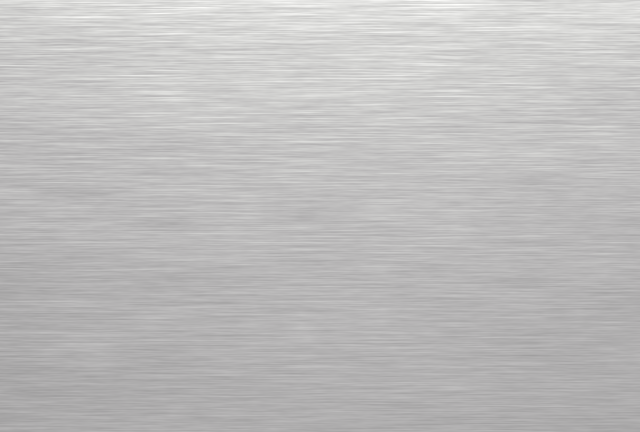
This texture is drawn by a WebGL 1 fragment shader. Its source:

```glsl
precision highp float;
// Brushed steel sheet: fine horizontal hairlines under a soft light from above.

uniform vec2 u_resolution;

// Sheet lighting, from the bottom edge to the top edge
const float BASE_LIGHT = 0.676;
const float LINEAR_RISE = 0.087;
const float TOP_GLOW = 0.100;
const float SIDE_SHADE = 0.036;
const float GLOW_CENTER = 0.57;

// Streak cells per canvas height: x along the brushing, y across it
const vec2 HAIR_FREQ = vec2(5.9, 287.0);
const vec2 SHORT_FREQ = vec2(17.0, 251.0);
const vec2 GRAIN_FREQ = vec2(47.0, 269.0);
const vec2 STREAK_FREQ = vec2(3.7, 163.0);
const vec2 BAND_FREQ = vec2(2.9, 61.0);
const vec2 CLOUD_FREQ = vec2(1.4, 9.0);

// Share of each streak width
const float HAIR_SHARE = 1.0;
const float SHORT_SHARE = 0.70;
const float GRAIN_SHARE = 0.28;
const float STREAK_SHARE = 0.65;
const float BAND_SHARE = 0.36;
const float CLOUD_SHARE = 0.28;

// Streak strength
const float CONTRAST_LOW = 0.050;
const float CONTRAST_HIGH = 0.088;
const float GLINT = 0.08;

// Tint of the shaded and the lit metal
const vec3 SHADE_TINT = vec3(1.004, 0.997, 0.999);
const vec3 LIGHT_TINT = vec3(1.002, 1.002, 0.994);

const float TAU = 6.2831853;

float hash(vec2 p) {
  vec3 q = fract(vec3(p.xyx) * vec3(0.1031, 0.1030, 0.0973));
  q += dot(q, q.yzx + 33.33);
  return fract((q.x + q.y) * q.z);
}

// Dot product of a random unit gradient with the offset from its lattice point
float corner(vec2 cell, vec2 offset) {
  float angle = TAU * hash(cell);
  return dot(vec2(cos(angle), sin(angle)), offset);
}

float gradientNoise(vec2 p) {
  vec2 i = floor(p);
  vec2 f = p - i;
  vec2 w = f * f * f * (f * (f * 6.0 - 15.0) + 10.0);
  vec2 e = vec2(1.0, 0.0);
  float low = mix(corner(i, f), corner(i + e.xy, f - e.xy), w.x);
  float high = mix(corner(i + e.yx, f - e.yx), corner(i + e.xx, f - e.xx), w.x);
  return mix(low, high, w.y);
}

// Stretched noise that fades out where its cells get thinner than a pixel
float streaks(vec2 p, vec2 freq, float seed) {
  float visible = smoothstep(0.5, 1.15, u_resolution.y / freq.y);
  return visible * gradientNoise(p * freq + seed * vec2(17.3, 41.7));
}

void main() {
  vec2 uv = gl_FragCoord.xy / u_resolution;
  vec2 p = gl_FragCoord.xy / u_resolution.y;

  // Broad lighting
  float side = (uv.x - GLOW_CENTER) * 2.0;
  float light = BASE_LIGHT + LINEAR_RISE * uv.y + TOP_GLOW * uv.y * uv.y * uv.y;
  light += SIDE_SHADE * (0.3 - side * side) * mix(0.5, 1.0, uv.y);

  // Brushing at several widths
  float hair = streaks(p, HAIR_FREQ, 1.0);
  float streak = streaks(p, STREAK_FREQ, 3.0);
  float brushing = HAIR_SHARE * hair + STREAK_SHARE * streak;
  brushing += SHORT_SHARE * streaks(p, SHORT_FREQ, 2.0);
  brushing += GRAIN_SHARE * streaks(p, GRAIN_FREQ, 6.0);
  brushing += BAND_SHARE * streaks(p, BAND_FREQ, 4.0);
  brushing += CLOUD_SHARE * streaks(p, CLOUD_FREQ, 5.0);
  light += brushing * mix(CONTRAST_LOW, CONTRAST_HIGH, uv.y * uv.y);

  // Bright scratches catching the light near the top
  float scratch = max(hair + streak - 0.25, 0.0);
  light += GLINT * scratch * uv.y * uv.y;

  vec3 tint = mix(SHADE_TINT, LIGHT_TINT, smoothstep(0.70, 0.85, light));
  gl_FragColor = vec4(clamp(light * tint, 0.0, 1.0), 1.0);
}
```
